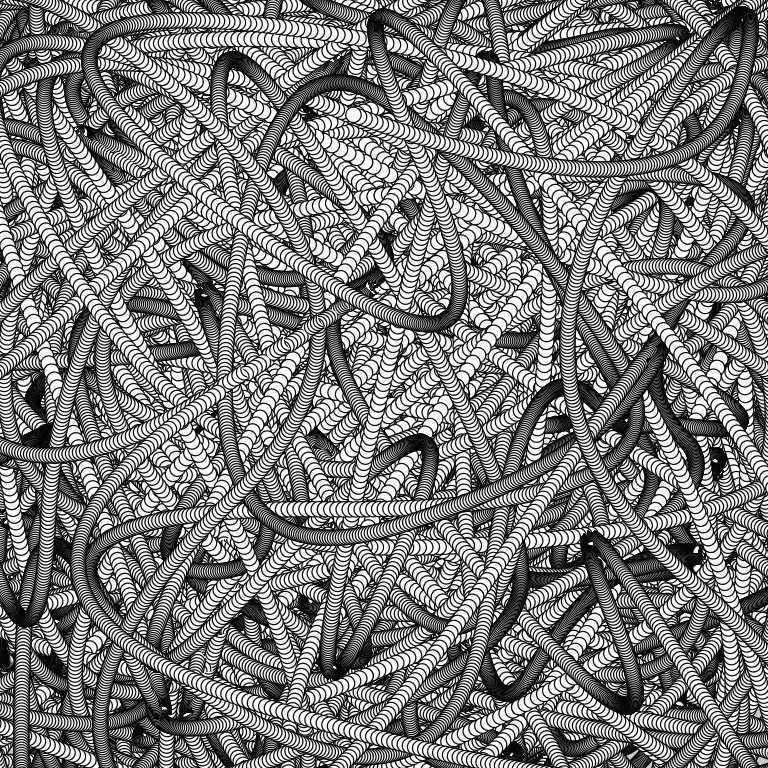
Write a Shadertoy shader that draws this pattern.

```glsl
const int   SEGMENTS   = 1400;     // curve pieces, newest first
const int   PROBES     = 12;       // coarse samples along one piece
const float BEADS      = 125.0;    // discs stamped along one piece
const float RADIUS     = 0.0108;   // disc radius
const float OUTLINE    = 0.0016;   // ink ring width
const float SPREAD     = 1.5;      // extent of the turning points
const float SEED       = 17.0;
const vec3  PAPER      = vec3(0.99);
const vec3  INK        = vec3(0.02);
const vec3  BACKGROUND = vec3(0.78);

vec2 turningPoint(int index) {
    vec2 h = fract((float(index) + SEED) * vec2(0.1031, 0.1173));
    h += dot(h, h.yx + 33.33);
    h = fract(sin(h * vec2(127.1, 311.7) + h.yx * 74.7) * 4375.85);
    return 0.5 + (h - 0.5) * SPREAD;
}

vec2 bezier(vec2 a, vec2 b, vec2 c, float t) {
    return mix(mix(a, b, t), mix(b, c, t), t);
}

vec2 bezierSpeed(vec2 a, vec2 b, vec2 c, float t) {
    return 2.0 * mix(b - a, c - b, t);
}

// Parameter of the curve point closest to p
float nearestOnCurve(vec2 p, vec2 a, vec2 b, vec2 c) {
    float best = 1e9, t = 0.0;
    for (int k = 0; k <= PROBES; k++) {
        float s = float(k) / float(PROBES);
        vec2 q = bezier(a, b, c, s) - p;
        float d = dot(q, q);
        if (d < best) { best = d; t = s; }
    }
    for (int k = 0; k < 3; k++) {
        vec2 v = bezierSpeed(a, b, c, t);
        vec2 q = p - bezier(a, b, c, t);
        t = clamp(t + dot(q, v) / max(dot(v, v), 1e-3), 0.0, 1.0);
    }
    return t;
}

// Parameter of the last disc centre whose disc still reaches p
float lastReaching(vec2 p, vec2 a, vec2 b, vec2 c, float t, float reach) {
    vec2 q = bezier(a, b, c, t) - p;
    vec2 v = bezierSpeed(a, b, c, t);
    t += sqrt(max(reach * reach - dot(q, q), 0.0)) / max(length(v), 0.03);
    t = min(t, 1.0);
    for (int k = 0; k < 2; k++) {
        q = bezier(a, b, c, t) - p;
        v = bezierSpeed(a, b, c, t);
        float slope = max(2.0 * dot(q, v), 2e-3);
        t = clamp(t - (dot(q, q) - reach * reach) / slope, 0.0, 1.0);
    }
    return t;
}

void mainImage(out vec4 fragColor, in vec2 fragCoord) {
    vec2 p = fragCoord / iResolution.y;
    float pixel = 1.0 / iResolution.y;
    float reach = RADIUS + 0.5 * pixel;
    vec3 color = vec3(0.0);
    float open = 1.0;              // light not yet blocked by nearer discs

    vec2 newer = turningPoint(0), middle = turningPoint(1);
    for (int i = 0; i < SEGMENTS; i++) {
        // One smooth path: pieces join halfway between turning points
        vec2 older = turningPoint(i + 2);
        vec2 a = 0.5 * (older + middle), b = middle, c = 0.5 * (middle + newer);
        newer = middle;
        middle = older;

        // Skip pieces whose bounding box misses this point
        vec2 low = min(a, min(b, c)) - reach, high = max(a, max(b, c)) + reach;
        if (any(lessThan(p, low)) || any(greaterThan(p, high))) continue;

        float t = nearestOnCurve(p, a, b, c);
        if (distance(p, bezier(a, b, c, t)) > reach) continue;

        // Stack the newest discs over the ones below them
        float bead = floor(lastReaching(p, a, b, c, t, reach) * BEADS + 0.001);
        for (int k = 0; k < 4; k++) {
            float index = bead - float(k);
            if (index < 0.0) break;
            float inside = RADIUS - distance(p, bezier(a, b, c, index / BEADS));
            float cover = clamp(inside / pixel + 0.5, 0.0, 1.0);
            float fill = clamp((inside - OUTLINE) / pixel + 0.5, 0.0, 1.0);
            color += open * cover * mix(INK, PAPER, fill);
            open *= 1.0 - cover;
        }
        if (open < 0.01) break;
    }
    fragColor = vec4(color + open * BACKGROUND, 1.0);
}
```
